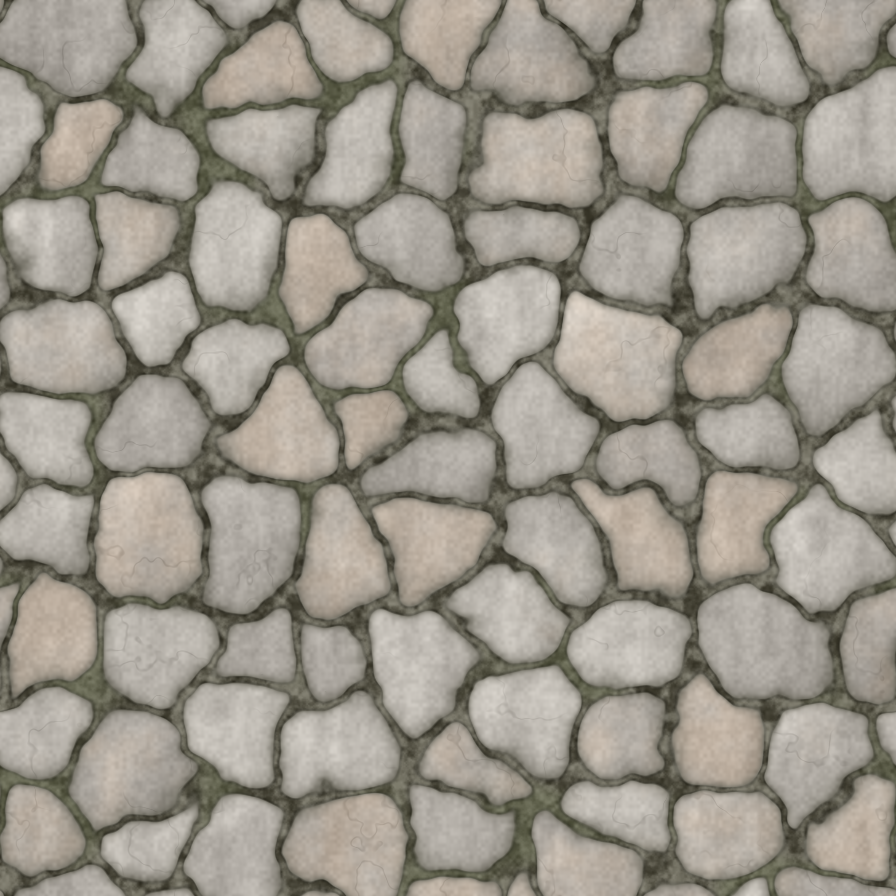
A three.js fragment shader for this texture:

```glsl
varying vec2 vUv;

const float GRID = 9.0;          // stones per side
const float JITTER = 0.37;       // scatter of stone centres
const float SIZE_SPREAD = 0.17;  // variation of stone size
const float ROUNDING = 15.0;     // higher gives sharper corners
const float GAP = 0.037;         // half width of the joints
const float EDGE_BLUR = 0.013;
const float RIM_FALLOFF = 21.0;

const vec3 STONE_LIGHT = vec3(0.775, 0.757, 0.727);
const vec3 STONE_GREY = vec3(0.675, 0.655, 0.628);
const vec3 STONE_WARM = vec3(0.745, 0.675, 0.605);
const vec3 RIM = vec3(0.44, 0.43, 0.385);
const vec3 JOINT_LIGHT = vec3(0.49, 0.48, 0.425);
const vec3 JOINT_DARK = vec3(0.25, 0.24, 0.19);
const vec3 MOSS = vec3(0.39, 0.41, 0.30);

vec2 hash2(vec2 p) {
  vec3 q = fract(p.xyx * vec3(0.1031, 0.1030, 0.0973));
  q += dot(q, q.yzx + 33.33);
  return fract((q.xx + q.yz) * q.zy);
}

vec2 wrap(vec2 cell, vec2 period) {
  return floor(mod(cell + 0.5, period));
}

// Value noise that repeats after a whole period
vec2 noise2(vec2 p, vec2 period) {
  vec2 i = floor(p);
  vec2 f = p - i;
  f = f * f * (3.0 - 2.0 * f);
  vec2 a = wrap(i, period);
  vec2 b = wrap(i + 1.0, period);
  return mix(mix(hash2(a), hash2(vec2(b.x, a.y)), f.x),
             mix(hash2(vec2(a.x, b.y)), hash2(b), f.x), f.y);
}

float fbm(vec2 p, vec2 period) {
  float sum = 0.0;
  float amp = 0.533;
  for (int k = 0; k < 4; k++) {
    sum += amp * noise2(p, period).x;
    p *= 2.0;
    period *= 2.0;
    amp *= 0.5;
  }
  return sum;
}

// Stone centre in xy, size weight in z
vec3 stoneSeed(vec2 cell) {
  vec2 id = wrap(cell, vec2(GRID));
  vec2 offset = (hash2(id + 3.0) - 0.5) * 2.0 * JITTER;
  return vec3(cell + 0.5 + offset, SIZE_SPREAD * hash2(id + 41.0).x);
}

float power(vec2 p, vec3 seed) {
  vec2 d = p - seed.xy;
  return dot(d, d) - seed.z;
}

// Rounded distance to the joints; also finds the stone cell and its centre
float stoneDistance(vec2 p, out vec2 stone, out vec2 centre) {
  vec2 base = floor(p);
  float best = 1e3;
  for (int k = 0; k < 25; k++) {
    vec2 cell = base + vec2(mod(float(k), 5.0), floor((float(k) + 0.5) / 5.0)) - 2.0;
    float d = power(p, stoneSeed(cell));
    if (d < best) { best = d; stone = cell; }
  }
  centre = stoneSeed(stone).xy;
  float sum = 0.0;
  for (int k = 0; k < 25; k++) {
    vec2 cell = base + vec2(mod(float(k), 5.0), floor((float(k) + 0.5) / 5.0)) - 2.0;
    vec3 seed = stoneSeed(cell);
    float gap = max(length(seed.xy - centre), 0.05);
    if (distance(cell, stone) > 0.5)
      sum += exp(-ROUNDING * (power(p, seed) - best) / (2.0 * gap));
  }
  return -log(max(sum, 1e-6)) / ROUNDING;
}

void main() {
  // Uneven outlines
  vec2 p = vUv * GRID;
  p += 0.24 * (noise2(vUv * 22.0, vec2(22.0)) - 0.5);
  p += 0.07 * (noise2(vUv * 61.0, vec2(61.0)) - 0.5);
  vec2 stone, centre;
  float depth = stoneDistance(p, stone, centre) - GAP;
  vec2 id = wrap(stone, vec2(GRID));
  vec2 rnd = hash2(id + 71.0);
  vec2 kind = hash2(id + 113.0);
  vec2 rel = p - centre;
  float grain = noise2(vUv * 230.0, vec2(230.0)).x - 0.5;

  // Stone colour, blotches and upright streaks
  vec2 shift = floor(rnd * 50.0);
  float blotch = fbm(vUv * 24.0 + shift, vec2(24.0)) - 0.5;
  float streak = fbm(vUv * vec2(56.0, 14.0) + shift, vec2(56.0, 14.0)) - 0.5;
  vec3 col = mix(STONE_GREY, STONE_LIGHT, clamp(rnd.x * 1.1 + blotch, 0.0, 1.0));
  col = mix(col, STONE_WARM, smoothstep(0.5, 1.0, kind.x + 0.5 * blotch) * 0.75);

  // Chiselled relief, facets and cracks
  vec2 rp = vUv * 17.0 + shift;
  float relief = fbm(rp, vec2(17.0)) - fbm(rp + vec2(-0.07, 0.09), vec2(17.0));
  float angle = 6.2832 * kind.y;
  vec2 slope = vec2(cos(angle), sin(angle));
  float facet = max(0.0, dot(rel, slope) - 0.12 + 0.5 * blotch);
  float crack = 1.0 - smoothstep(0.0, 0.022, abs(fbm(rp * 1.0 + 5.0, vec2(17.0)) - 0.5));
  crack *= smoothstep(0.52, 0.7, noise2(vUv * 13.0 + shift, vec2(13.0)).y);
  float shade = 0.22 * relief + 0.22 * facet * dot(slope, vec2(-0.5, 0.8));
  col += shade + 0.13 * streak + 0.06 * grain - 0.06 * crack;

  // Worn rim, darker on the lower right
  float facing = dot(normalize(rel + 1e-4), vec2(-0.5, 0.85));
  float body = 1.0 - exp(-max(depth, 0.0) * RIM_FALLOFF * (1.0 + 0.3 * facing));
  col = mix(RIM + 0.12 * blotch + 0.08 * grain, col, body);

  // Earthy joints with contact shadow
  float earth = fbm(vUv * 70.0, vec2(70.0));
  vec3 joint = mix(JOINT_DARK, JOINT_LIGHT, smoothstep(0.22, 0.75, earth));
  joint = mix(joint, MOSS, 0.5 * smoothstep(0.5, 0.8, noise2(vUv * 12.0, vec2(12.0)).x));
  joint *= 1.0 - 0.2 * smoothstep(-0.04, 0.0, depth);
  joint += 0.1 * grain;

  col = mix(joint, col, smoothstep(-EDGE_BLUR, EDGE_BLUR, depth));
  gl_FragColor = vec4(clamp(col, 0.0, 1.0), 1.0);
}
```
